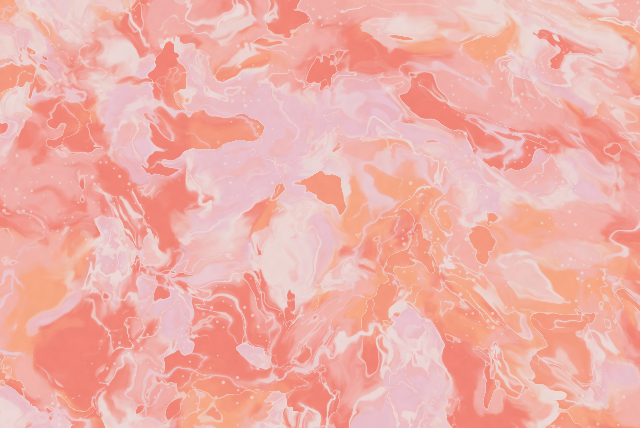
This texture is drawn by a Shadertoy shader. Its source:

```glsl
// Marbled paint: coral and orange pools with lilac cells, broken cream veins and fine specks.

const vec3 CORAL  = vec3(0.945, 0.520, 0.465);
const vec3 ORANGE = vec3(0.965, 0.655, 0.520);
const vec3 PINK   = vec3(0.945, 0.705, 0.690);
const vec3 LILAC  = vec3(0.915, 0.750, 0.805);
const vec3 CREAM  = vec3(0.925, 0.850, 0.840);

const float FEATURE_SCALE = 1.75;  // higher gives smaller pools
const float WARP_BROAD  = 0.36;    // large swirls
const float WARP_FINE   = 0.11;    // small curls
const float PALE_LEVEL  = 0.550;   // higher gives fewer pale pools
const float RAGGED      = 0.20;    // tearing of the pool edges
const float VEIN_WIDTH  = 0.026;
const float CELL_SCALE  = 2.5;
const float SPECK_SCALE = 62.0;    // speck cells per canvas height
const float SPECK_SHARE = 0.26;

float hash(vec2 p) {
    vec3 q = fract(vec3(p.xyx) * 0.1031);
    q += dot(q, q.yzx + 33.33);
    return fract((q.x + q.y) * q.z);
}

vec2 hash2(vec2 p) {
    return vec2(hash(p), hash(p + 71.7));
}

float noise(vec2 p) {
    vec2 i = floor(p), f = fract(p);
    f = f * f * f * (f * (f * 6.0 - 15.0) + 10.0);
    return mix(mix(hash(i), hash(i + vec2(1, 0)), f.x),
               mix(hash(i + vec2(0, 1)), hash(i + vec2(1, 1)), f.x), f.y);
}

float fbm(vec2 p) {
    const mat2 TURN = mat2(1.6, 1.2, -1.2, 1.6);
    float sum = 0.0, amp = 0.533;
    for (int i = 0; i < 4; i++) {
        sum += amp * noise(p);
        p = TURN * p + 17.3;
        amp *= 0.5;
    }
    return sum;
}

vec2 fbm2(vec2 p) {
    return vec2(fbm(p + 3.1), fbm(p + 47.9)) - 0.5;
}

// x: signed distance to the nearest round cell, y: its random value
vec2 cells(vec2 p) {
    vec2 id = floor(p), best = vec2(9.0, 0.0);
    for (int y = -1; y <= 1; y++)
    for (int x = -1; x <= 1; x++) {
        vec2 c = id + vec2(x, y);
        float rnd = hash(c + 9.4);
        float d = length(p - c - 0.2 - 0.6 * hash2(c)) - mix(-0.3, 0.45, rnd);
        if (d < best.x) best = vec2(d, rnd);
    }
    return best;
}

float specks(vec2 p) {
    vec2 id = floor(p);
    float radius = mix(0.08, 0.26, pow(hash(id + 5.5), 3.0));
    float d = length(fract(p) - 0.3 - 0.4 * hash2(id));
    return step(hash(id + 31.0), SPECK_SHARE) * smoothstep(radius + 0.12, radius - 0.08, d);
}

void mainImage(out vec4 fragColor, in vec2 fragCoord) {
    vec2 uv = fragCoord / iResolution.y;

    // Flow: the right side drifts down and outward, then everything swirls
    vec2 drift = mat2(0.7, 0.6, -0.45, 1.1) * (uv - vec2(0.9, 0.5)) + vec2(0.9, 0.5);
    vec2 p = FEATURE_SCALE * mix(uv, drift, smoothstep(0.5, 1.4, uv.x));
    vec2 broad = p + WARP_BROAD * fbm2(p * 2.6);
    vec2 q = broad + WARP_FINE * fbm2(broad * 8.0);

    // Warm ground under a cloudy pink film
    float warm = fbm(q * 2.0 + 61.0);
    float film = fbm(q * 5.5 + 23.0);
    float mottle = fbm(q * 13.0 + 77.0) - 0.5;
    vec3 ground = mix(CORAL, ORANGE, smoothstep(0.47, 0.58, warm + 0.15 * mottle));
    vec3 col = mix(ground, PINK, 0.85 * smoothstep(0.42, 0.68, film + 0.35 * mottle));

    // Pale pools, with edges from crisp to blurred
    float pool = fbm(q * 3.3 + 8.0) + RAGGED * mottle;
    float blur = mix(0.010, 0.085, smoothstep(0.35, 0.65, noise(p * 4.0 + 90.0)));
    float pale = smoothstep(PALE_LEVEL - blur, PALE_LEVEL + blur, pool);
    float tint = smoothstep(0.49, 0.59, fbm(q * 2.8 + 140.0) + 0.2 * mottle);
    tint *= smoothstep(PALE_LEVEL + 0.01, PALE_LEVEL + 0.06, pool);
    vec3 milk = mix(CREAM, LILAC, 0.9 * tint);
    milk = mix(milk, PINK, 0.6 * smoothstep(0.04, 0.20, mottle));
    col = mix(col, milk, pale * 0.95);

    // Lilac cells in a torn cream rim
    vec2 cell = cells((p + 0.6 * (q - p)) * CELL_SCALE + 12.0);
    cell.x += 0.35 * mottle;
    float chosen = step(0.68, cell.y);
    vec3 fill = mix(LILAC, mix(PINK, CREAM, smoothstep(0.45, 0.55, warm)), smoothstep(0.44, 0.58, film));
    col = mix(col, fill, 0.85 * chosen * smoothstep(0.02, -0.08, cell.x));
    col = mix(col, CREAM, 0.7 * chosen * smoothstep(0.06, 0.01, abs(cell.x)) * smoothstep(0.35, 0.55, film));

    // Coral drops lying on top of the pools
    float drop = fbm(broad * 5.5 + 205.0);
    col = mix(col, CREAM, 0.6 * smoothstep(0.605, 0.625, drop));
    col = mix(col, mix(CORAL, ground, 0.6), smoothstep(0.628, 0.642, drop));

    // Broken cream and lilac veins of varied width, with a soft halo
    for (int i = 0; i < 3; i++) {
        float k = float(i);
        float ridge = abs(fbm(q * (2.4 + 1.8 * k) + 33.0 * k + 310.0) - 0.5);
        float swell = smoothstep(0.4, 0.9, noise(p * 6.0 + 19.0 * k));
        float broken = smoothstep(0.32, 0.58, noise(q * 5.0 + 53.0 * k));
        float width = 0.004 + VEIN_WIDTH * swell;
        vec3 ink = mix(CREAM, LILAC, 0.6 * smoothstep(0.5, 0.75, noise(q * 3.0 + 11.0 * k)));
        col = mix(col, PINK, 0.35 * broken * smoothstep(width + 0.05, width, ridge));
        col = mix(col, ink, (0.6 + 0.35 * swell) * broken * smoothstep(width + 0.008, width * 0.4, ridge));
    }

    // Specks and faint paper grain
    float dusty = smoothstep(0.42, 0.62, noise(p * 4.0 + 400.0));
    col = mix(col, CREAM, 0.75 * dusty * specks(uv * SPECK_SCALE));
    col += 0.025 * (fbm(uv * 60.0) - 0.5);

    fragColor = vec4(col, 1.0);
}
```
